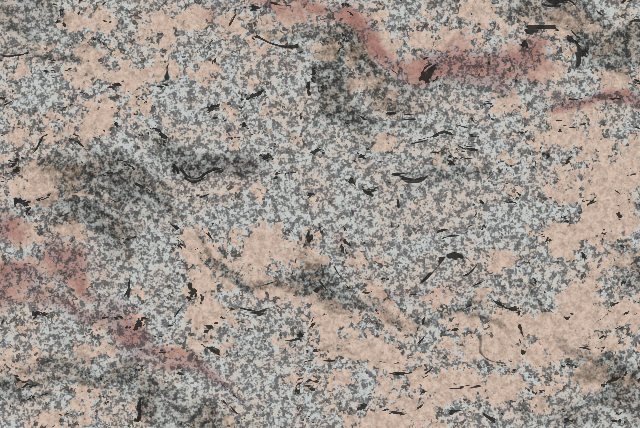
Reproduce this texture procedurally as a Shadertoy shader.

```glsl
// Polished granite: pale speckled ground, peach crystals, smoky and wine bands, black flecks.

float hash(vec2 p) {
    vec3 q = fract(p.xyx * 0.1031);
    q += dot(q, q.yzx + 33.33);
    return fract((q.x + q.y) * q.z);
}

float cornerSlope(vec2 corner, vec2 offset) {
    float angle = 6.2832 * hash(corner);
    return dot(vec2(cos(angle), sin(angle)), offset);
}

// Gradient noise scaled to a standard deviation near one
float gradientNoise(vec2 p) {
    vec2 cell = floor(p), f = p - cell;
    vec2 blend = f * f * f * (f * (f * 6.0 - 15.0) + 10.0);
    vec2 e = vec2(1.0, 0.0);
    float low = mix(cornerSlope(cell, f), cornerSlope(cell + e, f - e), blend.x);
    float high = mix(cornerSlope(cell + e.yx, f - e.yx), cornerSlope(cell + 1.0, f - 1.0), blend.x);
    return 4.6 * mix(low, high, blend.y);
}

// Octave sum that keeps the same deviation for any gain
float fbm(vec2 p, int octaves, float gain) {
    float sum = 0.0, power = 0.0, amplitude = 1.0;
    for (int i = 0; i < octaves; i++) {
        sum += amplitude * gradientNoise(p);
        power += amplitude * amplitude;
        amplitude *= gain;
        p = mat2(1.6, 1.2, -1.2, 1.6) * p + 17.3;
    }
    return sum * inversesqrt(power);
}

// Signed distance to scattered round crystals, in cell units
float crystalDistance(vec2 p, float growth) {
    vec2 cell = floor(p);
    float d = 1.0;
    for (int y = -1; y <= 1; y++)
    for (int x = -1; x <= 1; x++) {
        vec2 id = cell + vec2(x, y);
        vec2 centre = id + 0.2 + 0.6 * vec2(hash(id + 3.0), hash(id + 51.0));
        float radius = min(0.5 * hash(id + 97.0) + growth, 0.65);
        d = min(d, length((p - centre) * vec2(0.85, 1.1)) - radius);
    }
    return d;
}

void mainImage(out vec4 fragColor, in vec2 fragCoord) {
    vec2 p = fragCoord / iResolution.y;

    // Bands that drift down to the right
    vec2 flow = p + 0.035 * vec2(fbm(p * 3.0 + 4.0, 3, 0.5), fbm(p * 3.0 + 19.0, 3, 0.5));
    vec2 band = vec2(flow.x * 1.8, (flow.y + 0.22 * flow.x) * 5.0);
    float smoke = smoothstep(0.5, 2.0, fbm(band + 3.0, 5, 0.6));
    float wine = smoothstep(0.9, 2.2, fbm(band * 0.8 + 31.0, 4, 0.55));

    // Speckled ground
    float grain = fbm(p * 55.0 + 5.0, 3, 0.95);
    float tint = fbm(flow * vec2(9.0, 13.0) + 43.0, 4, 0.7);
    vec3 pale = mix(vec3(0.77, 0.785, 0.775), vec3(0.80, 0.75, 0.71), smoothstep(-1.0, 1.5, tint));
    vec3 stone = mix(vec3(0.43), pale, smoothstep(-1.7, 1.0, grain));

    // Ragged peach crystals in clusters
    vec2 ragged = p * 14.0 + 0.14 * vec2(fbm(p * 42.0, 3, 0.7), fbm(p * 42.0 + 61.0, 3, 0.7));
    float cluster = fbm(p * 2.5 + 11.0, 3, 0.5);
    float d = crystalDistance(ragged, 0.16 * cluster - 0.02 - 0.15 * smoke);
    float crystal = 1.0 - smoothstep(-0.04, 0.04, d);
    stone = mix(stone, vec3(0.80, 0.705, 0.64) + 0.025 * grain, 0.9 * crystal);

    // Stains
    stone *= mix(vec3(1.0), vec3(0.82, 0.68, 0.69), wine);
    stone *= mix(vec3(1.0), vec3(0.66, 0.66, 0.65) + 0.08 * grain, smoke);

    // Grey specks, dark crystal rims and black pits
    float specks = smoothstep(1.2, 1.7, fbm(p * 80.0 + 71.0, 2, 0.7)) * (1.0 - 0.7 * crystal);
    float rims = (1.0 - smoothstep(0.03, 0.14, abs(d - 0.06)))
               * smoothstep(0.5, 1.3, fbm(p * 38.0 + 83.0, 3, 0.7));
    float pits = smoothstep(1.8, 2.2, fbm(flow * vec2(14.0, 24.0) + 29.0, 4, 0.75));
    stone = mix(stone, vec3(0.35, 0.345, 0.335), 0.65 * specks);
    stone = mix(stone, vec3(0.25, 0.245, 0.235), 0.75 * rims);
    stone = mix(stone, vec3(0.13, 0.13, 0.125), 0.85 * pits);

    fragColor = vec4(clamp(stone, 0.0, 1.0), 1.0);
}
```
